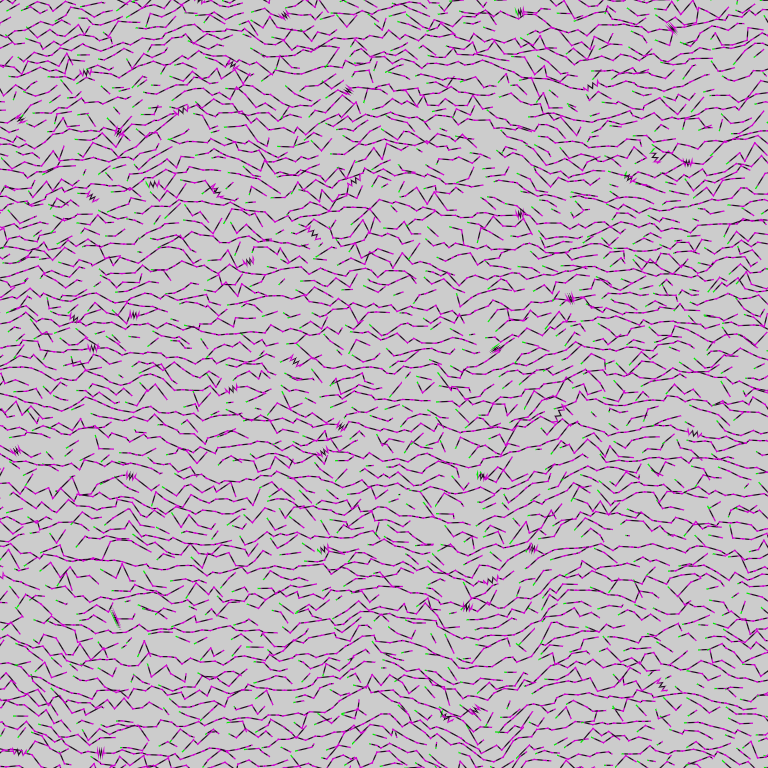
Reproduce this pattern procedurally as a WebGL 1 fragment shader.

```glsl
precision highp float;
uniform vec2 u_resolution;

const vec2 CELL = vec2(0.0115, 0.0125);

float hash(vec2 p) {
  return fract(sin(dot(p, vec2(12.9898, 78.233))) * 43758.5453);
}

float noise(vec2 p) {
  vec2 i = floor(p), f = fract(p);
  f = f * f * (3.0 - 2.0 * f);
  return mix(mix(hash(i), hash(i + vec2(1.0, 0.0)), f.x),
             mix(hash(i + vec2(0.0, 1.0)), hash(i + 1.0), f.x), f.y);
}

// Vertical drift that makes the rows wander
float drift(vec2 p) {
  return 0.06 * noise(p * vec2(8.0, 2.5) + 20.0)
       + 0.016 * noise(p * vec2(25.0, 7.0) + 50.0);
}

float rowShift(float row) {
  return hash(vec2(row, 3.7));
}

// Every third row carries long chains, the others short fragments
float isLong(float row) {
  return step(mod(row + 0.5, 3.0), 1.0);
}

bool linked(vec2 id) {
  return hash(id + 17.3) < mix(0.7, 0.95, isLong(id.y));
}

// Jittered vertex of a cell, in canvas units
vec2 vertex(vec2 id) {
  vec2 jitter = vec2(hash(id + 5.1), hash(id + 43.7)) - 0.5;
  jitter *= mix(vec2(0.95, 1.7), vec2(0.85, 1.05), isLong(id.y));
  vec2 p = (id + 0.5 + jitter - vec2(rowShift(id.y), 0.0)) * CELL;
  return p + vec2(0.0, drift(p));
}

// x: distance to the stroke, y: position along it from 0 to 1
vec2 stroke(vec2 p, vec2 a, vec2 b, bool zigzag) {
  float len = max(length(b - a), 0.0001);
  vec2 dir = (b - a) / len;
  float along = dot(p - a, dir);
  float across = dot(p - a, vec2(-dir.y, dir.x));
  float t = clamp(along / len, 0.0, 1.0);
  if (zigzag) {
    across -= 0.003 * (abs(fract(t * 3.0) * 2.0 - 1.0) * 2.0 - 1.0);
    across /= length(vec2(1.0, 0.036 / len));
  }
  return vec2(max(abs(across), abs(along - t * len)), t);
}

void main() {
  vec2 uv = gl_FragCoord.xy / u_resolution.y;
  float pixel = 1.0 / u_resolution.y;

  vec3 magenta = vec3(0.81, 0.0, 0.81);
  vec3 dark = vec3(0.11, 0.06, 0.11);
  vec3 green = vec3(0.0, 0.92, 0.0);
  vec3 color = vec3(0.8);

  // Undo the drift to find the nearby rows
  vec2 base = uv;
  for (int k = 0; k < 3; k++) {
    base.y = uv.y - drift(base);
  }

  for (int j = -2; j <= 2; j++) {
    float row = floor(base.y / CELL.y) + float(j);
    float column = floor(uv.x / CELL.x + rowShift(row));
    for (int i = -1; i <= 0; i++) {
      vec2 id = vec2(column + float(i), row);
      if (!linked(id)) continue;
      bool zigzag = hash(id + 71.9) < 0.004;
      vec2 s = stroke(uv, vertex(id), vertex(id + vec2(1.0, 0.0)), zigzag);

      // Magenta ends, dark middle, green tip where a chain begins
      vec3 ink = mix(magenta, dark, smoothstep(0.15, 0.38, min(s.y, 1.0 - s.y)));
      if (!linked(id - vec2(1.0, 0.0))) {
        ink = mix(green, ink, smoothstep(0.12, 0.24, s.y));
      }
      color = mix(color, ink, clamp((0.0008 - s.x) / pixel + 0.5, 0.0, 1.0));
    }
  }
  gl_FragColor = vec4(color, 1.0);
}
```
